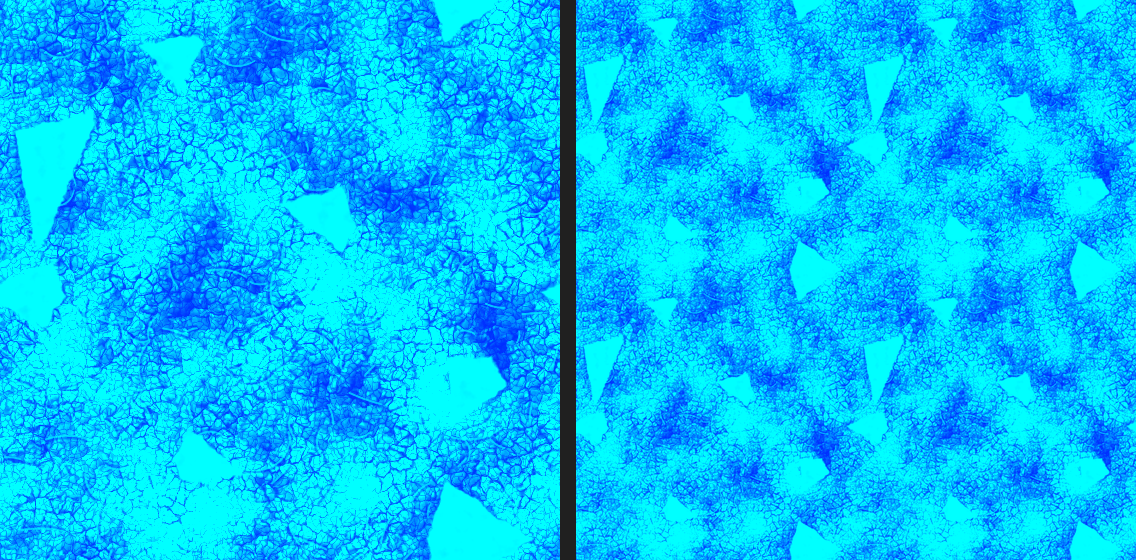
Left, the tile; right, the same tile 2 across and 2 down.
Reproduce this texture procedurally as a Shadertoy shader.

```glsl
// Gritty cyan soil: crumbs and cracks over soft blue hollows, with flat stones and fibres.
// Wrapped gradient noise sets the hollows, two Voronoi layers the crumbs,
// and scattered polygons and bent strands lie on top; every lattice wraps, so it tiles.

vec3 hash3(vec2 cell, float period, float seed) {
    vec3 p = fract(vec3(mod(cell, period), seed * 7.0 + 3.0) * vec3(0.1031, 0.1030, 0.0973));
    p += dot(p, p.yxz + 33.33);
    return fract((p.xxy + p.yzz) * p.zyx);
}

float corner(vec2 cell, vec2 offset, float period, float seed) {
    return dot(hash3(cell, period, seed).xy * 2.0 - 1.0, offset);
}

float noise(vec2 uv, float period, float seed) {
    vec2 p = uv * period, i = floor(p), f = p - i;
    vec2 s = f * f * f * (f * (f * 6.0 - 15.0) + 10.0);
    vec2 e = vec2(1, 0);
    return mix(mix(corner(i, f, period, seed), corner(i + e, f - e, period, seed), s.x),
               mix(corner(i + e.yx, f - e.yx, period, seed), corner(i + 1.0, f - 1.0, period, seed), s.x), s.y);
}

float fbm(vec2 uv, float period, float seed) {
    float sum = 0.0, amp = 1.0;
    for (int i = 0; i < 4; i++) {
        sum += amp * noise(uv, period, seed + float(i));
        uv += vec2(0.37, 0.61);
        period *= 2.0;
        amp *= 0.5;
    }
    return sum;
}

// Voronoi crumbs: centre distance, gap to the next crumb, random tone, lean to the light
vec4 crumbs(vec2 uv, float period, float seed) {
    vec2 p = uv * period, i = floor(p), f = p - i;
    float nearest = 8.0, second = 8.0, tone = 0.0, lean = 0.0;
    for (int y = -1; y <= 1; y++)
    for (int x = -1; x <= 1; x++) {
        vec2 c = vec2(x, y);
        vec3 h = hash3(i + c, period, seed);
        vec2 r = f - c - h.xy;
        float d = length(r);
        if (d < nearest) {
            second = nearest;
            nearest = d;
            tone = h.z;
            lean = dot(r, vec2(-0.6, 0.8));
        } else second = min(second, d);
    }
    return vec4(nearest, second - nearest, tone, lean);
}

// Bent strands: x is the lit body, y the shadow beside it
vec2 fibres(vec2 uv, float period, float seed) {
    vec2 p = uv * period, i = floor(p), f = p - i, result = vec2(0);
    float width = 0.0018 * period;
    for (int y = -1; y <= 1; y++)
    for (int x = -1; x <= 1; x++) {
        vec2 c = vec2(x, y);
        vec3 h = hash3(i + c, period, seed), k = hash3(i + c, period, seed + 5.0);
        float a = 6.2832 * h.z;
        vec2 d = mat2(cos(a), sin(a), -sin(a), cos(a)) * (f - c - h.xy);
        d.y += (k.x - 0.5) * 2.5 * d.x * d.x;
        float past = max(abs(d.x) - 0.12 - 0.3 * k.y, 0.0);
        float present = step(0.45, k.z);
        float body = length(vec2(past, d.y));
        float shade = length(vec2(past, d.y + 2.2 * width));
        result = max(result, present * vec2(1.0 - smoothstep(0.4 * width, 1.5 * width, body),
                                            1.0 - smoothstep(0.0, 2.5 * width, shade)));
    }
    return result;
}

// Angular stone with uneven sides; negative inside
float stone(vec2 d, float id) {
    float dist = -1.0, size = 0.035 + 0.025 * hash3(vec2(id, 9), 64.0, 2.0).x;
    for (int k = 0; k < 4; k++) {
        vec3 h = hash3(vec2(id, k), 64.0, 4.0);
        float a = 1.5708 * (float(k) + 0.8 * h.x);
        dist = max(dist, dot(d, vec2(cos(a), sin(a))) - size * (0.55 + 0.8 * h.y));
    }
    return dist;
}

void mainImage(out vec4 fragColor, in vec2 fragCoord) {
    vec2 uv = fragCoord / iResolution.xy;
    vec2 rough = vec2(fbm(uv, 32.0, 11.0), fbm(uv, 32.0, 21.0));
    vec2 warped = uv + 0.011 * rough;

    // Broad hollows and fine grit
    float green = 1.03 + 1.35 * fbm(uv + 0.02 * rough, 5.0, 31.0);
    green += 0.22 * fbm(uv, 96.0, 41.0);

    // Crumbs with dark cracks that open and close
    vec4 big = crumbs(warped, 46.0, 51.0);
    vec4 small = crumbs(warped, 96.0, 61.0);
    float open = 0.3 + 0.7 * smoothstep(-0.25, 0.25, fbm(uv, 9.0, 71.0));
    green += 0.3 * (big.z - 0.5) + 0.25 * big.w + 0.12 * small.w;
    green *= 1.0 - 0.65 * open * (1.0 - smoothstep(0.0, 0.24, big.y));
    green *= 1.0 - 0.38 * (1.0 - smoothstep(0.0, 0.28, small.y));
    green += 0.28 * step(0.72, small.z) * (1.0 - smoothstep(0.15, 0.4, small.x));

    // Fibres
    vec2 strand = max(fibres(uv, 9.0, 81.0), fibres(uv, 17.0, 91.0));
    green *= 1.0 - 0.4 * strand.y;
    green = mix(green, max(green, 0.9), 0.75 * strand.x);

    // Flat stones with a broken shadow rim
    for (int k = 0; k < 7; k++) {
        vec2 centre = fract(vec2(0.33, 0.9) + float(k) * vec2(0.7549, 0.5698));
        float dist = stone(fract(uv - centre + 0.5) - 0.5, float(k)) + 0.009 * rough.x;
        float rim = exp(-max(dist, 0.0) / 0.006) * smoothstep(-0.1, 0.3, noise(uv, 14.0, 95.0));
        green *= 1.0 - 0.7 * rim;
        green = mix(green, 1.02 + 0.12 * rough.y, 1.0 - smoothstep(-0.003, 0.003, dist));
    }

    // Soft floor keeps the deepest hollows blue
    float lift = green - 0.15;
    green = 0.15 + 0.5 * (lift + sqrt(lift * lift + 0.02));
    fragColor = vec4(0.0, clamp(green, 0.0, 1.0), 1.0, 1.0);
}
```
